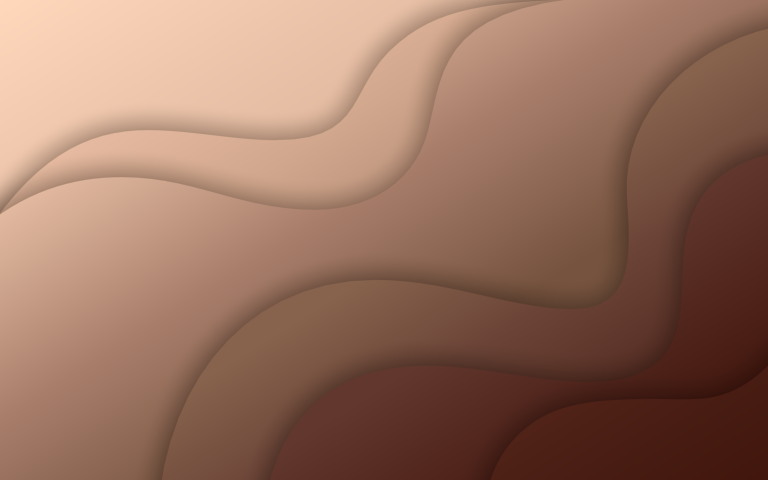
Reproduce this background procedurally as a Shadertoy shader.

```glsl
// Layered paper waves descending from pale peach to dark brown.
// Each sheet is bounded by a chain of cubic Bezier curves; its signed distance
// gives a smooth edge and a soft shadow cast on the sheets behind it.

const float ASPECT = 1.6;            // canvas width in units of its height
const int SPANS = 4;                 // Bezier spans per edge
const int STEPS = 14;                // line pieces per span
const float SHADOW_REACH = 0.062;
const float SHADOW_STRENGTH = 0.52;
const vec3 SHADOW_TINT = vec3(0.94, 1.0, 1.06);

// Edge control points, from lower left to upper right
const vec2 CREST[13] = vec2[13](
    vec2(-0.013, 0.538), vec2(0.094, 0.688), vec2(0.198, 0.729),
    vec2(0.308, 0.729), vec2(0.396, 0.729), vec2(0.490, 0.708),
    vec2(0.573, 0.708), vec2(0.771, 0.708), vec2(0.719, 0.823),
    vec2(0.833, 0.913), vec2(0.917, 0.983), vec2(1.021, 0.994),
    vec2(1.188, 1.002));
const vec2 SLOPE[13] = vec2[13](
    vec2(-0.013, 0.544), vec2(0.073, 0.608), vec2(0.163, 0.631),
    vec2(0.254, 0.631), vec2(0.406, 0.631), vec2(0.500, 0.563),
    vec2(0.656, 0.563), vec2(0.771, 0.563), vec2(0.865, 0.621),
    vec2(0.892, 0.729), vec2(0.921, 0.844), vec2(0.917, 0.969),
    vec2(1.188, 1.002));
const vec2 SWELL[13] = vec2[13](
    vec2(0.333, -0.025), vec2(0.365, 0.229), vec2(0.531, 0.417),
    vec2(0.781, 0.417), vec2(0.938, 0.417), vec2(1.063, 0.356),
    vec2(1.194, 0.356), vec2(1.350, 0.356), vec2(1.302, 0.531),
    vec2(1.306, 0.625), vec2(1.313, 0.771), vec2(1.438, 0.906),
    vec2(1.615, 0.944));
const vec2 BASIN[13] = vec2[13](
    vec2(0.556, -0.025), vec2(0.594, 0.146), vec2(0.708, 0.238),
    vec2(0.885, 0.238), vec2(1.010, 0.238), vec2(1.115, 0.204),
    vec2(1.229, 0.204), vec2(1.438, 0.204), vec2(1.417, 0.354),
    vec2(1.423, 0.454), vec2(1.429, 0.583), vec2(1.490, 0.656),
    vec2(1.615, 0.681));
const vec2 CORNER[13] = vec2[13](
    vec2(1.015, -0.025), vec2(1.031, 0.052), vec2(1.083, 0.115),
    vec2(1.156, 0.144), vec2(1.219, 0.167), vec2(1.281, 0.167),
    vec2(1.344, 0.169), vec2(1.385, 0.169), vec2(1.417, 0.167),
    vec2(1.454, 0.169), vec2(1.517, 0.171), vec2(1.573, 0.204),
    vec2(1.617, 0.258));

vec2 bezier(vec2 a, vec2 b, vec2 c, vec2 d, float t) {
    float u = 1.0 - t;
    return u * u * u * a + 3.0 * u * t * (u * b + t * c) + t * t * t * d;
}

// Signed distance to an edge, negative below and right of it
float edgeDistance(vec2 p, vec2 edge[13]) {
    float nearest = 1e3;
    bool inside = p.x >= edge[12].x;
    vec2 a = edge[0];
    for (int i = 0; i < SPANS; i++) {
        int k = 3 * i;
        for (int j = 1; j <= STEPS; j++) {
            vec2 b = bezier(edge[k], edge[k + 1], edge[k + 2], edge[k + 3],
                            float(j) / float(STEPS));
            vec2 ab = b - a, ap = p - a;
            vec2 gap = ap - ab * clamp(dot(ap, ab) / dot(ab, ab), 0.0, 1.0);
            nearest = min(nearest, dot(gap, gap));
            // Count crossings of a ray going straight up
            if ((a.x <= p.x) != (b.x <= p.x) && ap.y < ab.y * ap.x / ab.x)
                inside = !inside;
            a = b;
        }
    }
    return inside ? -sqrt(nearest) : sqrt(nearest);
}

// Three-stop gradient between two positions along the diagonal
vec3 ramp(float s, float start, float end, vec3 light, vec3 mid, vec3 dark) {
    float t = 2.0 * clamp((s - start) / (end - start), 0.0, 1.0);
    return t < 1.0 ? mix(light, mid, t) : mix(mid, dark, t - 1.0);
}

// Shade what lies behind a sheet, then cover it with the sheet
void laySheet(inout vec3 color, vec3 sheet, float dist) {
    float shade = 1.0 - smoothstep(-SHADOW_REACH, SHADOW_REACH, dist);
    color *= 1.0 - SHADOW_STRENGTH * shade * SHADOW_TINT;
    float soft = 0.75 / iResolution.y;
    color = mix(color, sheet, 1.0 - smoothstep(-soft, soft, dist));
}

void mainImage(out vec4 fragColor, in vec2 fragCoord) {
    vec2 uv = fragCoord / iResolution.xy;
    vec2 p = uv * vec2(ASPECT, 1.0);
    float s = uv.x + 1.0 - uv.y;     // 0 at upper left, 2 at lower right

    vec3 color = ramp(s, 0.0, 0.9, vec3(1.0, 0.843, 0.733),
                      vec3(0.92, 0.765, 0.665), vec3(0.86, 0.70, 0.60));
    laySheet(color, ramp(s, 0.4, 1.0, vec3(0.90, 0.73, 0.63),
             vec3(0.82, 0.655, 0.555), vec3(0.72, 0.56, 0.47)), edgeDistance(p, CREST));
    laySheet(color, ramp(s, 0.45, 1.3, vec3(0.885, 0.725, 0.625),
             vec3(0.66, 0.495, 0.42), vec3(0.46, 0.325, 0.245)), edgeDistance(p, SLOPE));
    laySheet(color, ramp(s, 1.05, 1.65, vec3(0.53, 0.39, 0.305),
             vec3(0.42, 0.265, 0.215), vec3(0.33, 0.17, 0.13)), edgeDistance(p, SWELL));
    laySheet(color, ramp(s, 1.3, 1.75, vec3(0.385, 0.22, 0.18),
             vec3(0.325, 0.155, 0.12), vec3(0.27, 0.10, 0.065)), edgeDistance(p, BASIN));
    laySheet(color, ramp(s, 1.55, 2.0, vec3(0.32, 0.14, 0.10),
             vec3(0.28, 0.11, 0.07), vec3(0.255, 0.085, 0.045)), edgeDistance(p, CORNER));
    fragColor = vec4(color, 1.0);
}
```
